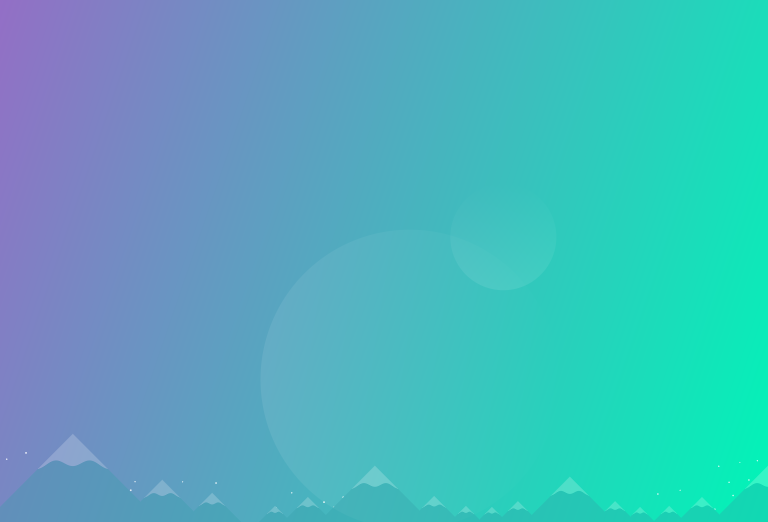
Reproduce this background procedurally as a Shadertoy shader.

```glsl
// Violet to mint gradient with two pale discs above a row of snow-capped mountains.

// Lengths are in canvas heights, the origin is at the lower left
const float ASPECT = 1.477;

const vec3 VIOLET = vec3(0.575, 0.435, 0.775);
const vec3 MINT = vec3(0.0, 0.96, 0.72);
const vec2 GRADIENT_AXIS = vec2(0.553, -0.19);

const vec2 BIG_DISC = vec2(0.788, 0.273);
const float BIG_RADIUS = 0.287;
const float BIG_ALPHA = 0.08;
const vec2 SMALL_DISC = vec2(0.968, 0.546);
const float SMALL_RADIUS = 0.102;
const float SMALL_ALPHA = 0.09;

const vec3 ROCK = vec3(0.20, 0.62, 0.66);
const float ROCK_ALPHA = 0.32;
const float SNOW_ALPHA = 0.2;
const float SLOPE = 1.0;

const float FLAKE_CELL = 0.034;
const float FLAKE_RADIUS = 0.0017;
const float FLAKE_CHANCE = 0.35;

// Position along the floor and height of each summit
const int PEAK_COUNT = 16;
const vec2 PEAKS[PEAK_COUNT] = vec2[](
    vec2(0.140, 0.169), vec2(0.312, 0.081), vec2(0.408, 0.056), vec2(0.529, 0.031),
    vec2(0.592, 0.048), vec2(0.721, 0.108), vec2(0.835, 0.050), vec2(0.896, 0.031),
    vec2(0.946, 0.029), vec2(0.996, 0.040), vec2(1.096, 0.087), vec2(1.183, 0.040),
    vec2(1.231, 0.029), vec2(1.287, 0.031), vec2(1.350, 0.048), vec2(1.477, 0.108));

// Coverage of a shape from its signed distance
float fill(float dist) {
    return clamp(0.5 - dist * iResolution.y, 0.0, 1.0);
}

vec3 hash3(vec2 cell) {
    vec3 q = fract(cell.xyx * vec3(0.1031, 0.1030, 0.0973));
    q += dot(q, q.yxz + 33.33);
    return fract((q.xxy + q.yzz) * q.zyx);
}

// Rock coverage in x, snow coverage in y
vec2 mountains(vec2 p) {
    vec2 cover = vec2(0.0);
    for (int i = 0; i < PEAK_COUNT; i++) {
        float side = p.x - PEAKS[i].x;
        float depth = PEAKS[i].y - p.y;
        float flank = (abs(side) * SLOPE - depth) * 0.707;

        // Scalloped lower edge of the snow
        float capHeight = 0.38 * PEAKS[i].y + 0.003;
        float u = side / capHeight;
        float hem = capHeight * (0.83 + 0.09 * cos(6.2832 * u) + 0.08 * u * u);
        float snow = fill(max(flank, depth - hem));

        cover = max(cover, vec2(fill(flank), snow));
    }
    return cover;
}

// Sparse white specks, rising higher towards both sides
float flakes(vec2 p) {
    vec2 cell = floor(p / FLAKE_CELL);
    vec3 rnd = hash3(cell + 17.0);
    vec2 centre = (cell + 0.1 + 0.8 * rnd.xy) * FLAKE_CELL;
    float inset = min(centre.x, 3.0 * (ASPECT - centre.x));
    float ceiling = 0.15 - 0.12 * inset;
    float present = step(rnd.z, FLAKE_CHANCE) * step(inset, 0.67) * step(centre.y, ceiling);
    float size = FLAKE_RADIUS * mix(0.5, 1.0, rnd.z / FLAKE_CHANCE);
    return present * fill(length(p - centre) - size);
}

void mainImage(out vec4 fragColor, in vec2 fragCoord) {
    vec2 p = fragCoord / iResolution.xy * vec2(ASPECT, 1.0);

    // Sky
    float t = 0.5 + dot(p - vec2(0.5 * ASPECT, 0.5), GRADIENT_AXIS);
    vec3 color = mix(VIOLET, MINT, clamp(t, 0.0, 1.0));

    // Big disc fades to the right, small disc fades upwards
    vec2 big = (p - BIG_DISC) / BIG_RADIUS;
    float bigFade = clamp(0.5 - 0.5 * big.x, 0.0, 1.0);
    color = mix(color, vec3(1.0), BIG_ALPHA * bigFade * fill((length(big) - 1.0) * BIG_RADIUS));

    vec2 small = (p - SMALL_DISC) / SMALL_RADIUS;
    float smallFade = clamp(0.5 - 0.5 * small.y, 0.0, 1.0);
    color = mix(color, vec3(1.0), SMALL_ALPHA * smallFade * fill((length(small) - 1.0) * SMALL_RADIUS));

    // Mountains, with specks only in the open sky
    vec2 range = mountains(p);
    color = mix(color, vec3(1.0), 0.8 * flakes(p) * (1.0 - range.x));
    color = mix(color, ROCK, ROCK_ALPHA * max(range.x - range.y, 0.0));
    color = mix(color, vec3(1.0), SNOW_ALPHA * range.y);

    fragColor = vec4(color, 1.0);
}
```
